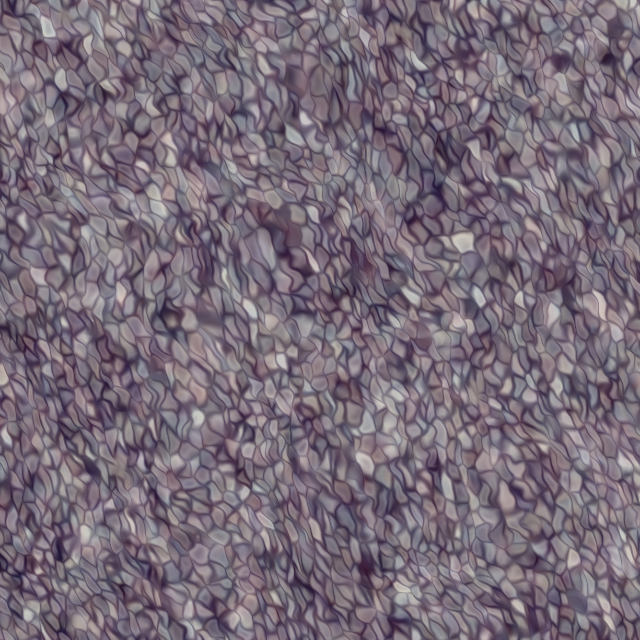
A Shadertoy shader for this texture:

```glsl
// Coarse gritty aggregate: small soft grains leaning to the upper left,
// with plum gaps that swell into dark pools. A warped, stretched Voronoi
// diagram gives the grains; streaky noise breaks up their outlines.

const vec3 PLUM = vec3(0.21, 0.14, 0.245);
const vec3 PALE = vec3(0.66, 0.63, 0.64);
const vec3 WARM_TINT = vec3(0.04, 0.0, -0.04);
const vec3 GREEN_TINT = vec3(-0.03, 0.025, 0.0);
const vec3 SLAB_COLOR = vec3(0.61, 0.56, 0.54);
const float LEAN = 0.42;
const vec2 GRAIN_COUNT = vec2(60.0, 35.0);

float hash(vec2 p) {
    return fract(sin(dot(p, vec2(127.1, 311.7))) * 43758.5453);
}

vec2 hash2(vec2 p) {
    return vec2(hash(p), hash(p + 57.3));
}

mat2 rotation(float angle) {
    float c = cos(angle), s = sin(angle);
    return mat2(c, s, -s, c);
}

float noise(vec2 p) {
    vec2 cell = floor(p), f = fract(p);
    f = f * f * (3.0 - 2.0 * f);
    float low = mix(hash(cell), hash(cell + vec2(1, 0)), f.x);
    float high = mix(hash(cell + vec2(0, 1)), hash(cell + vec2(1, 1)), f.x);
    return mix(low, high, f.y);
}

// Signed noise pair used to bend coordinates
vec2 bend(vec2 p) {
    return vec2(noise(p), noise(p + 31.7)) - 0.5;
}

// x: distance to the gap, y and z: blended random shade and tint
vec3 grains(vec2 p) {
    vec2 cell = floor(p);
    float nearest = 9.0, second = 9.0, total = 0.0;
    vec2 traits = vec2(0.0);
    for (int j = -2; j <= 2; j++) {
        for (int i = -2; i <= 2; i++) {
            vec2 id = cell + vec2(i, j);
            vec2 offset = id + hash2(id) - p;
            offset = rotation(1.2 * (hash(id + 9.1) - 0.5)) * offset;
            float d = length(offset * vec2(1.15, 0.87));
            second = min(second, max(nearest, d));
            nearest = min(nearest, d);
            float weight = exp(-10.0 * d);
            traits += weight * hash2(id + 71.9);
            total += weight;
        }
    }
    return vec3(second - nearest, traits / total);
}

// Coverage of rare larger fragments
float slabs(vec2 p) {
    vec2 id = floor(p);
    vec2 q = fract(p) - 0.35 - 0.3 * hash2(id);
    q = rotation(1.6 * (hash(id + 3.3) - 0.5)) * q;
    vec2 halfSize = vec2(0.06, 0.12) + 0.05 * hash2(id + 5.5);
    vec2 outside = abs(q) - halfSize;
    float d = length(max(outside, 0.0)) + min(max(outside.x, outside.y), 0.0);
    return step(0.94, hash(id + 8.8)) * smoothstep(0.04, -0.04, d);
}

void mainImage(out vec4 fragColor, in vec2 fragCoord) {
    vec2 uv = fragCoord / iResolution.y;

    // Lean the grains, with a drifting direction and ragged outlines
    vec2 p = rotation(-LEAN) * (uv + 0.04 * bend(uv * 8.0));
    p += 0.011 * bend(uv * 55.0);
    vec3 grain = grains(p * GRAIN_COUNT);

    // Gaps swell to grain-sized pools and close up elsewhere
    float pool = noise(p * vec2(50.0, 31.0) + 4.0);
    float gap = grain.x - 0.42 * (pool - 0.45);
    float body = smoothstep(-0.12, 0.46, gap);
    float core = smoothstep(0.45, 0.9, gap);

    // Shade: gap, dull core, grain, broad patches and two crossing streaks
    float patches = noise(uv * 6.0) + noise(uv * 15.0) - 1.0;
    float streak = noise(rotation(0.25) * p * vec2(92.0, 48.0) + 7.0) - 0.5;
    float crossing = noise(rotation(-0.5) * p * vec2(78.0, 46.0) + 23.0) - 0.5;
    float shade = 0.235 + 0.58 * body - 0.1 * core;
    shade += 0.4 * (grain.y - 0.5) + 0.18 * patches;
    shade += 0.34 * streak + 0.28 * crossing;
    shade += 0.2 * smoothstep(0.86, 0.98, grain.y) * body;

    vec3 color = mix(PLUM, PALE, clamp(shade, -0.1, 1.3));

    // Muted warm and greenish grains, with fine color flecks
    float fleck = noise(p * vec2(95.0, 62.0) + 17.0) - 0.5;
    color += WARM_TINT * (0.8 * (grain.z - 0.5) + 0.9 * fleck);
    color += GREEN_TINT * (noise(uv * 42.0 + 80.0) - 0.5) * 1.2;

    // Scattered larger fragments
    float slab = slabs(rotation(-LEAN) * uv * 9.0);
    color = mix(color, SLAB_COLOR + 0.12 * (pool - 0.5), 0.65 * slab);

    fragColor = vec4(color, 1.0);
}
```
